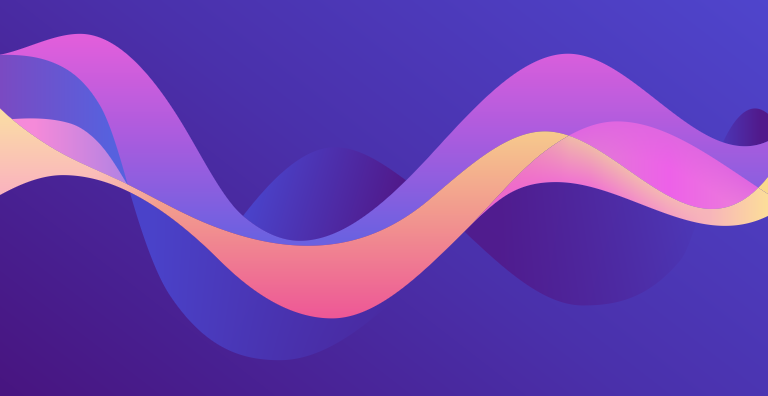
Give the GLSL for this background, as a Shadertoy shader.

```glsl
// Overlapping silky ribbons over a diagonal indigo gradient.
// Each ribbon is the area between two smooth Hermite waves, filled
// with soft gradients and layered from the back to the front.

// Layout grid, stretched over the canvas; y runs downwards.
const vec2 GRID = vec2(768.0, 398.0);

// Wave through knots (x, height, slope), joined by cubic Hermite spans.
float wave(float x, vec3 knots[8]) {
    vec3 a = knots[0], b = knots[1];
    for (int i = 1; i < 7; i++) {
        if (x >= knots[i].x) { a = knots[i]; b = knots[i + 1]; }
    }
    float span = b.x - a.x;
    float t = (x - a.x) / span;
    float ease = t * t * (3.0 - 2.0 * t);
    float bend = t * (t - 1.0) * span;
    return mix(a.y, b.y, ease) + bend * ((t - 1.0) * a.z + t * b.z);
}

// Smooth coverage of the area below a wave.
float below(float y, float edge) {
    float d = y - edge;
    float pixel = length(vec2(dFdx(d), dFdy(d)));
    return clamp(0.5 + d / max(pixel, 1e-4), 0.0, 1.0);
}

// Coverage of the strip between an upper and a lower edge.
float between(float upper, float lower) {
    return max(upper - lower, 0.0);
}

float ramp(float from, float to, float v) {
    return clamp((v - from) / (to - from), 0.0, 1.0);
}

vec3 blend3(vec3 a, vec3 b, vec3 c, float t) {
    return t < 0.5 ? mix(a, b, t * 2.0) : mix(b, c, t * 2.0 - 1.0);
}

void mainImage(out vec4 fragColor, in vec2 fragCoord) {
    vec2 uv = fragCoord / iResolution.xy;
    vec2 p = vec2(uv.x, 1.0 - uv.y) * GRID;

    // Wave heights
    float crestY = wave(p.x, vec3[8](
        vec3(0, 55, -0.2), vec3(80, 34, 0), vec3(182, 124, 1.65), vec3(243, 217, 0.85),
        vec3(300, 242, 0), vec3(434, 152, -1.1), vec3(568, 54, 0), vec3(745, 147, 0)));
    float deepY = wave(p.x, vec3[8](
        vec3(0, 55, 0), vec3(60, 66, 0.5), vec3(100, 106, 1.7), vec3(127, 183, 3.6),
        vec3(170, 297, 1.5), vec3(280, 362, 0), vec3(370, 322, -0.8), vec3(465, 230, -1)));
    float goldY = wave(p.x, vec3[8](
        vec3(0, 109, 0.95), vec3(45, 144, 0.65), vec3(127, 185, 0.5), vec3(210, 226, 0.4),
        vec3(308, 247, 0), vec3(430, 200, -0.85), vec3(545, 132, 0), vec3(712, 210, 0)));
    float coralY = wave(p.x, vec3[8](
        vec3(0, 196, -0.55), vec3(63, 176, 0), vec3(220, 262, 1), vec3(332, 320, 0),
        vec3(465, 232, -1), vec3(545, 152, -0.75), vec3(617, 122, 0), vec3(768, 195, 0.65)));
    float hemY = wave(p.x, vec3[8](
        vec3(0, 196, -0.55), vec3(63, 176, 0), vec3(220, 262, 1), vec3(332, 320, 0),
        vec3(465, 232, -1), vec3(505, 197, -0.65), vec3(556, 183, 0), vec3(725, 227, 0)));
    float blushY = wave(p.x, vec3[8](
        vec3(0, 120, 0), vec3(30, 119, 0), vec3(70, 124, 0.3), vec3(100, 145, 1.1),
        vec3(127, 185, 1.7), vec3(200, 290, 1), vec3(400, 400, 0), vec3(768, 400, 0)));
    float shadeY = wave(p.x, vec3[8](
        vec3(0, 320, 0), vec3(243, 217, -1.3), vec3(335, 148, 0), vec3(407, 182, 0.75),
        vec3(583, 307, 0), vec3(680, 262, -1.2), vec3(722, 145, -2.2), vec3(755, 109, 0)));

    // Coverage below each wave
    float crest = below(p.y, crestY), deep = below(p.y, deepY);
    float gold = below(p.y, goldY), coral = below(p.y, coralY);
    float hem = below(p.y, hemY), blush = below(p.y, blushY);
    float shade = below(p.y, shadeY);

    // Backdrop
    vec3 indigo = vec3(0.29, 0.26, 0.79), plum = vec3(0.315, 0.10, 0.545);
    vec3 color = blend3(vec3(0.28, 0.08, 0.50), vec3(0.29, 0.19, 0.67),
                        vec3(0.31, 0.27, 0.80), dot(uv, vec2(0.6, 0.4)));

    // Faint hills and hollows behind the ribbons
    float hollowFade = 0.9 * ramp(440.0, 470.0, p.x) * (1.0 - ramp(500.0, 710.0, p.x));
    color = mix(color, plum, between(hem, shade) * hollowFade);
    float hillShade = p.x < 560.0 ? ramp(255.0, 400.0, p.x + 0.3 * (p.y - 190.0))
                                  : ramp(705.0, 760.0, p.x);
    color = mix(color, mix(indigo, plum, hillShade), between(shade, crest));
    float poolFade = ramp(120.0, 130.0, p.x) * (1.0 - ramp(150.0, 395.0, p.x));
    color = mix(color, indigo, between(hem, deep) * poolFade);

    // Violet ribbon and the blue fold at its left
    vec3 violet = blend3(vec3(0.88, 0.37, 0.86), vec3(0.66, 0.36, 0.87),
                         vec3(0.42, 0.38, 0.88), ramp(40.0, 240.0, p.y));
    color = mix(color, violet, between(crest, gold));
    vec3 fold = mix(vec3(0.48, 0.29, 0.76), vec3(0.34, 0.38, 0.87), ramp(0.0, 110.0, p.x));
    color = mix(color, fold, between(deep, gold) * step(p.x, 140.0));

    // Translucent pink folds
    vec3 rose = mix(vec3(0.96, 0.54, 0.85), vec3(0.70, 0.51, 0.89), ramp(35.0, 125.0, p.x));
    color = mix(color, rose, between(blush, gold) * step(p.x, 140.0));
    vec3 magenta = blend3(vec3(0.87, 0.50, 0.82), vec3(0.93, 0.38, 0.91),
                          vec3(0.92, 0.52, 0.84), ramp(570.0, 768.0, p.x));
    magenta = mix(vec3(0.88, 0.40, 0.88), magenta, ramp(0.0, 35.0, p.y - coralY));
    color = mix(color, magenta, between(coral, gold));

    // Pale ribbon at the right
    float depth = ramp(goldY, hemY, p.y);
    vec3 pale = mix(vec3(0.94, 0.73, 0.66), vec3(0.94, 0.45, 0.82), depth);
    pale = mix(vec3(0.93, 0.38, 0.78), pale, ramp(465.0, 570.0, p.x));
    pale = mix(pale, vec3(0.97, 0.71, 0.73), ramp(590.0, 710.0, p.x));
    pale = mix(pale, vec3(0.99, 0.87, 0.60), ramp(710.0, 768.0, p.x));
    color = mix(color, pale, between(min(gold, coral), hem));

    // Main ribbon: cream at the left, gold to coral across the middle
    vec3 cream = mix(vec3(0.98, 0.87, 0.64), vec3(0.98, 0.70, 0.75), ramp(110.0, 195.0, p.y));
    vec3 ember = blend3(vec3(0.965, 0.79, 0.55), vec3(0.945, 0.57, 0.56),
                        vec3(0.93, 0.34, 0.59), ramp(132.0, 320.0, p.y));
    vec3 mainTone = mix(cream, ember, ramp(95.0, 160.0, p.x));
    mainTone = mix(mainTone, vec3(0.98, 0.85, 0.55), ramp(700.0, 750.0, p.x));
    color = mix(color, mainTone, between(gold, coral));

    fragColor = vec4(color, 1.0);
}
```
